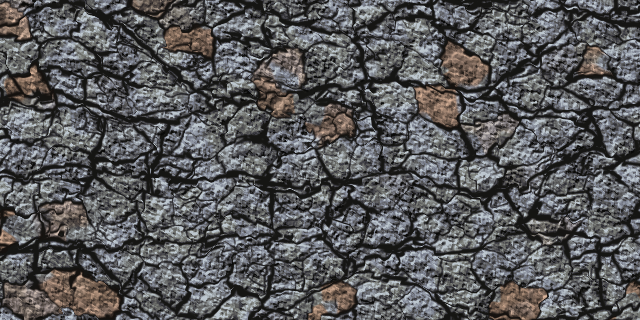
A WebGL 2 fragment shader for this texture:

```glsl
#version 300 es
precision highp float;
// Rough tree bark: blocky grey plates parted by dark fissures, a few bare brown ones.
// Three sizes of Voronoi cells give the cracks; blended cellular noise gives the
// flaky surface, which is shaded by its slope toward a light at the upper left.

uniform vec2 u_resolution;
out vec4 fragColor;

const vec2 TO_LIGHT = vec2(-0.5, 0.866);
const float LIGHT_STEP = 0.006;

vec2 hash2(vec2 c) {
    vec3 q = fract(c.xyx * vec3(0.1031, 0.1030, 0.0973));
    q += dot(q, q.yzx + 33.33);
    return fract((q.xx + q.yz) * q.zy);
}

float ramp(float a, float b, float t) {
    return clamp((t - a) / (b - a), 0.0, 1.0);
}

// Cellular noise with neighbouring cell values blended: two channels, 0 to 1.
vec2 softCells(vec2 p) {
    vec2 base = floor(p), f = p - base, sum = vec2(0.0);
    float total = 0.0;
    for (int j = -1; j <= 1; j++)
    for (int i = -1; i <= 1; i++) {
        vec2 g = vec2(i, j), h = hash2(base + g + 57.0);
        vec2 r = g + h - f;
        float w = exp(-9.0 * dot(r, r));
        sum += w * hash2(base + g + 191.0);
        total += w;
    }
    return sum / total;
}

// Offset of a cell's seed point, kept near the middle for blocky cells.
vec2 seedPoint(vec2 cell) {
    return 0.14 + 0.72 * hash2(cell);
}

// Voronoi cells: x = distance to the nearest border in canvas units, y = cell value.
vec2 plates(vec2 p, vec2 scale, float seed) {
    vec2 q = p * scale + seed, base = floor(q), f = q - base;
    vec2 near = vec2(0.0), id = base;
    float best = 9.0;
    for (int j = -1; j <= 1; j++)
    for (int i = -1; i <= 1; i++) {
        vec2 g = vec2(i, j);
        vec2 r = g + seedPoint(base + g) - f;
        float d = dot(r, r);
        if (d < best) { best = d; near = r; id = base + g; }
    }
    float border = 9.0;
    for (int j = -2; j <= 2; j++)
    for (int i = -2; i <= 2; i++) {
        vec2 g = vec2(i, j);
        vec2 r = g + seedPoint(base + g) - f;
        vec2 between = r - near;
        if (dot(between, between) > 0.0001) {
            vec2 n = normalize(between);
            border = min(border, dot(0.5 * (near + r), n) / length(n * scale));
        }
    }
    return vec2(border, hash2(id + 311.0).x);
}

// Layered sines bend the cracks, soft cells make them jagged.
vec2 warp(vec2 p) {
    float amp = 0.018, freq = 6.5;
    for (int i = 0; i < 4; i++) {
        p += amp * sin(p.yx * freq + vec2(1.3, 4.1) * float(i + 1));
        amp *= 0.52;
        freq *= 1.9;
    }
    return p + 0.026 * (softCells(p * 34.0) - 0.5);
}

float roughness(vec2 p) {
    float sum = 0.0, freq = 18.0;
    for (int i = 0; i < 4; i++) {
        sum += 0.26 * (softCells(p * vec2(0.85, 1.15) * freq).x - 0.5);
        p = mat2(0.96, 0.28, -0.28, 0.96) * p + 3.7;
        freq *= 1.9;
    }
    return sum;
}

// x = cover (0 in a crack), y = height, z = plate value, w = roughness.
vec4 bark(vec2 p) {
    vec2 q = warp(p), vary = softCells(p * 11.0 + 20.0);
    vec2 block = plates(q, vec2(7.2, 9.4), 40.0);
    float fissure = plates(q, vec2(1.7, 4.2), 83.0).x;
    float split = plates(q, vec2(13.0, 16.0), 120.0).x;
    float gap = min(block.x - mix(-0.003, 0.006, vary.x), fissure - 0.006 * vary.y);
    gap = min(gap, split + mix(0.016, -0.001, vary.y));
    float cover = smoothstep(-0.001, 0.009, gap);
    float rough = roughness(p);
    float height = 0.14 * cover + 0.22 * smoothstep(0.0, 0.04, gap) + rough;
    return vec4(cover, height, block.y, rough);
}

vec3 barkColor(float tone, float cool) {
    vec3 mid = mix(vec3(0.47, 0.48, 0.46), vec3(0.49, 0.51, 0.57), cool);
    vec3 c = mix(vec3(0.04, 0.04, 0.035), vec3(0.10, 0.10, 0.09), ramp(0.03, 0.10, tone));
    c = mix(c, vec3(0.24, 0.24, 0.27), ramp(0.10, 0.24, tone));
    c = mix(c, vec3(0.34), ramp(0.24, 0.34, tone));
    c = mix(c, mid, ramp(0.34, 0.50, tone));
    return mix(c, vec3(0.74, 0.78, 0.81), ramp(0.50, 0.78, tone));
}

void main() {
    vec2 p = gl_FragCoord.xy / u_resolution.y;
    vec4 here = bark(p);
    float slope = here.y - bark(p + TO_LIGHT * LIGHT_STEP).y;
    float bare = smoothstep(0.87, 0.97, here.z);

    // Surface tone from relief, grain and plate, sunk to near black in the cracks.
    float relief = clamp(1.25 * slope, -0.24, 0.28) * mix(1.0, 0.6, bare);
    float tone = 0.435 + relief + 0.7 * here.w + 0.08 * (fract(here.z * 7.0) - 0.5);
    tone = mix(0.08, tone, here.x);

    // Cool and mossy greys, with warm wood on the bare plates.
    vec2 patches = softCells(p * 14.0 + 70.0);
    vec3 color = barkColor(tone, smoothstep(0.25, 0.7, patches.x));
    vec3 wood = max(tone, 0.04) * vec3(1.04, 0.82, 0.67);
    color = mix(color, wood, 0.85 * bare * smoothstep(0.2, 0.45, patches.y));
    fragColor = vec4(color, 1.0);
}
```
